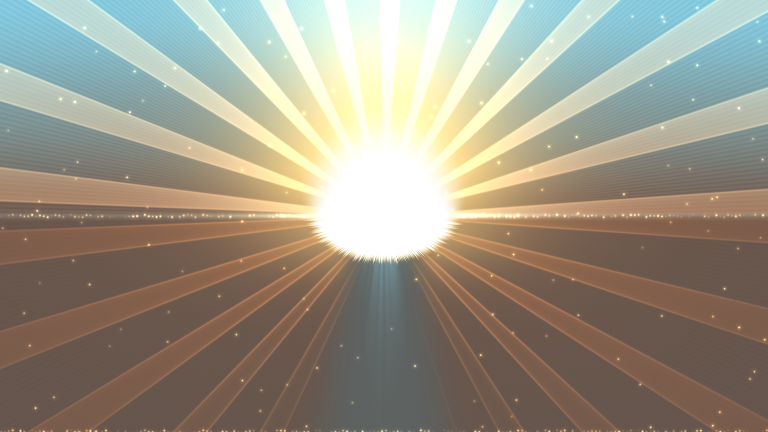
Reproduce this background procedurally as a WebGL 2 fragment shader.

```glsl
#version 300 es
precision highp float;

#define BEAM_STEP 0.2527
#define BEAM_TURN 0.028
#define BEAM_HALF 0.17
#define CORE_RADIUS 0.163
#define HALO_RADIUS 0.27
#define HATCH_FREQ 520.0
#define SPARK_CELL 0.105
#define SPARK_SIZE 0.0021
#define DUST_STEP 0.009

uniform vec2 u_resolution;
out vec4 fragColor;

const vec3 SKY_TOP = vec3(0.51, 0.79, 0.88);
const vec3 SKY_MID = vec3(0.48, 0.55, 0.55);
const vec3 EARTH = vec3(0.40, 0.335, 0.30);
const vec3 GOLD = vec3(1.0, 0.88, 0.56);
const vec3 AMBER = vec3(0.92, 0.56, 0.30);
const vec3 CREAM = vec3(1.0, 0.95, 0.82);

float hash(vec2 p) {
    return fract(sin(dot(p, vec2(127.1, 311.7))) * 43758.5453);
}

float noise(float x) {
    float i = floor(x);
    return mix(hash(vec2(i, 3.0)), hash(vec2(i + 1.0, 3.0)), smoothstep(0.0, 1.0, x - i));
}

float gauss(float x) {
    return exp(-x * x);
}

// Small bright point with a soft halo
float spark(float d) {
    return 0.85 * gauss(d / SPARK_SIZE) + 0.2 * gauss(d / (SPARK_SIZE * 2.6));
}

// Scattered points, one per grid cell at most
float sparkField(vec2 p, float seed) {
    vec2 cell = floor(p / SPARK_CELL);
    float rnd = hash(cell + seed);
    vec2 offset = 0.1 + 0.8 * vec2(hash(cell + seed + 7.3), hash(cell + seed + 19.1));
    float d = length(p - (cell + offset) * SPARK_CELL);
    return spark(d) * step(0.58, rnd) * mix(0.3, 1.0, hash(cell + seed + 31.7));
}

// Row of fine points along a horizontal line
float dustRow(vec2 p, float y) {
    float i = floor(p.x / DUST_STEP);
    vec2 center = vec2((i + 0.5) * DUST_STEP, y + (hash(vec2(i, 5.0)) - 0.5) * 0.006);
    return spark(length(p - center)) * pow(hash(vec2(i, y + 11.0)), 2.0);
}

void main() {
    vec2 p = (gl_FragCoord.xy - 0.5 * u_resolution) / u_resolution.y;
    float r = max(length(p), 0.001);
    float above = smoothstep(-0.004, 0.004, p.y);

    // Sky and earth
    vec3 sky = mix(EARTH * 1.1, SKY_MID, smoothstep(0.0, 0.22, p.y));
    sky = mix(sky, SKY_TOP, smoothstep(0.14, 0.5, p.y));
    vec3 color = mix(EARTH, sky, above);

    // Cool column of light below the sun
    float columnWidth = 0.08 + 0.19 * max(-p.y, 0.0);
    float column = (1.0 - smoothstep(0.4, 1.25, abs(p.x) / columnWidth)) * (1.0 - above);
    float streak = noise(p.x / max(0.08 - p.y, 0.05) * 38.0 + 50.0);
    float columnGlow = gauss(p.x / 0.04) * exp((p.y + 0.1) * 9.0);
    vec3 columnColor = vec3(0.36, 0.39, 0.39) + vec3(0.08, 0.20, 0.24) * min(columnGlow, 1.0) * (0.5 + streak);
    color = mix(color, columnColor, 0.85 * column);

    // Fine radial hatching
    float angle = atan(p.x, abs(p.y));
    color += 0.017 * sin(angle * HATCH_FREQ) * smoothstep(0.25, 0.6, r) * mix(0.2, 1.0, above);

    // Beams, mirrored across the horizon
    float f = abs(fract((angle - BEAM_TURN) / BEAM_STEP + 0.5) - 0.5);
    float aa = 1.2 / (u_resolution.y * r * BEAM_STEP);
    float beam = 1.0 - smoothstep(BEAM_HALF - aa, BEAM_HALF + aa, f);
    float rimDist = (f - BEAM_HALF) * BEAM_STEP * r;
    float rim = gauss(rimDist / 0.0024) + 0.35 * beam * exp(-abs(rimDist) / 0.008);
    float lowFade = smoothstep(0.25, 1.2, abs(angle)) * exp(-0.7 * r) * (1.0 - column);
    float rimFade = smoothstep(0.12, 0.8, abs(angle)) * exp(-1.8 * r) * (1.0 - column);
    vec3 beamTint = mix(vec3(0.88, 0.65, 0.47), CREAM, smoothstep(0.0, 0.32, p.y));
    vec3 lowTint = vec3(0.70, 0.43, 0.28);
    float beamPower = mix(0.48 * lowFade, 0.44, above);
    color = mix(color, mix(lowTint, beamTint, above), beam * beamPower);
    color += rim * mix(vec3(0.34, 0.20, 0.10) * rimFade, vec3(0.13, 0.10, 0.06), above);

    // Warm halo, pale upward bloom
    float haloDist = length(p * vec2(1.0, p.y < 0.0 ? 2.4 : 0.85));
    float clearing = 1.0 - 0.95 * column;
    color = mix(color, AMBER, 0.5 * exp(-haloDist * 3.8) * clearing);
    color = mix(color, GOLD, mix(0.7, 0.9, above) * gauss(haloDist / HALO_RADIUS) * clearing);
    float lift = smoothstep(-0.02, 0.12, p.y);
    color += vec3(0.30, 0.25, 0.10) * lift * gauss(haloDist / 0.34);
    float bloom = gauss(p.x / (0.14 + 0.34 * max(p.y, 0.0))) * smoothstep(0.05, 0.4, p.y);
    color += vec3(0.25, 0.20, 0.15) * bloom;
    color += beam * above * 0.22 * gauss(haloDist / 0.4);

    // Horizon band
    color = mix(color, vec3(0.60, 0.57, 0.53), 0.35 * gauss(p.y / 0.008));
    color += CREAM * gauss(p.y / 0.006) * exp(-max(abs(p.x) - 0.14, 0.0) * 8.0) * 0.75;

    // White core with a finely ragged lower edge
    float coreDist = length(p * vec2(1.0, p.y < 0.0 ? 1.62 : 0.80));
    float ragged = (noise(atan(p.x, p.y) * 70.0 + 300.0) - 0.5) * 0.018 * (1.0 - above);
    float spread = mix(0.014, 0.055, smoothstep(-0.03, 0.1, p.y));
    float edge = coreDist + ragged;
    float fringe = 1.0 - smoothstep(CORE_RADIUS - 0.01, CORE_RADIUS + 0.022, edge);
    color = mix(color, GOLD, 0.85 * fringe * (1.0 - lift));
    float core = 1.0 - smoothstep(CORE_RADIUS - spread, CORE_RADIUS + spread, edge);
    color = mix(color, vec3(1.0), core);

    // Sparkles and dust
    float sparks = 0.0;
    for (int i = 0; i < 2; i++) {
        float k = float(i);
        sparks += sparkField(p + k * vec2(0.047, 0.031), 13.0 + 41.0 * k);
    }
    sparks += dustRow(p, 0.0) + dustRow(p, -0.499);
    color += vec3(0.75, 0.60, 0.34) * sparks * (1.0 - core);

    fragColor = vec4(clamp(color, 0.0, 1.0), 1.0);
}
```
